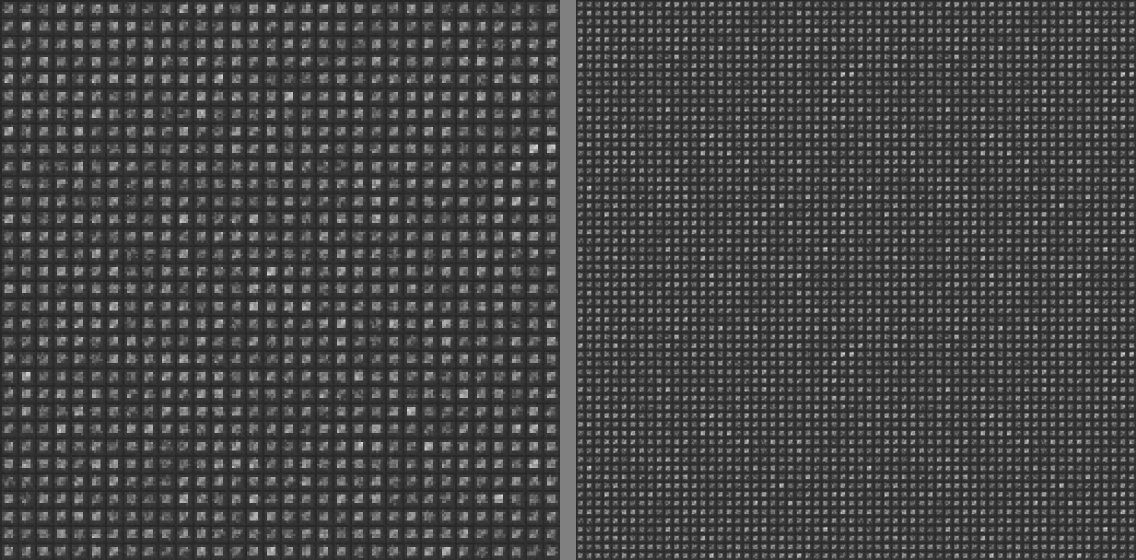
Left: one tile. Right: repeated 2 by 2.
Write a WebGL 2 fragment shader that draws this pattern.

```glsl
#version 300 es
precision highp float;

uniform vec2 u_resolution;
out vec4 fragColor;

// Two random values in 0..1 per lattice point
vec2 hash2(vec2 p) {
  uvec2 v = uvec2(p) * 1664525u + 1013904223u;
  v.x += v.y * 1664525u;
  v.y += v.x * 1664525u;
  v ^= v >> 16u;
  v.x += v.y * 1664525u;
  v.y += v.x * 1664525u;
  v ^= v >> 16u;
  return vec2(v & 0xffffu) / 65535.0;
}

float cornerRamp(vec2 lattice, vec2 offset, float period) {
  float angle = 6.2832 * hash2(mod(lattice, period)).x;
  return dot(vec2(cos(angle), sin(angle)), offset);
}

// Gradient noise that wraps after a whole number of lattice steps
float gradientNoise(vec2 p, float period) {
  vec2 i = floor(p), f = fract(p);
  vec2 w = f * f * (3.0 - 2.0 * f);
  vec2 e = vec2(1.0, 0.0);
  float low = mix(cornerRamp(i, f, period), cornerRamp(i + e, f - e, period), w.x);
  float high = mix(cornerRamp(i + e.yx, f - e.yx, period),
                   cornerRamp(i + e.xx, f - e.xx, period), w.x);
  return mix(low, high, w.y);
}

// Grey level of one square grain; every stud is 8 by 8 grains
float grainShade(vec2 grain) {
  vec2 stud = floor(grain / 8.0);
  vec2 local = grain - 8.0 * stud;
  vec2 c = local - 3.5;
  float ring = max(abs(c.x), abs(c.y));
  vec2 studRandom = hash2(stud + 600.0);
  float speckle = hash2(grain + 1000.0).x - 0.5;
  float mottle = gradientNoise((grain + 0.5) * 0.5, 128.0);

  // Dark grooves along the cell borders
  if (ring > 3.0) {
    float groove = (local.x < 0.5 || local.y > 6.5) ? 0.165 : 0.2;
    return groove + 0.035 * speckle;
  }
  // Flat surround with a faint uneven glow
  if (ring > 2.0) {
    float glow = smoothstep(0.05, 0.45, mottle + 0.25 * speckle);
    float cornerFade = step(4.5, abs(c.x) + abs(c.y));
    return 0.222 + 0.03 * speckle + 0.14 * glow * (1.0 - cornerFade);
  }
  // Bright core, leaning along the rising diagonal
  float diagonal = sign(c.x * c.y);
  float isCorner = step(2.5, abs(c.x) + abs(c.y));
  float core = 0.45 + 0.17 * (studRandom.x - 0.5) + 0.16 * pow(studRandom.y, 8.0);
  core += diagonal * (0.03 + 0.05 * isCorner) + 0.3 * mottle + 0.09 * speckle;
  return clamp(core, 0.22, 0.9);
}

void main() {
  // Four samples per pixel smooth the grain edges
  float shade = 0.0;
  for (int i = 0; i < 4; i++) {
    vec2 jitter = vec2(i % 2, i / 2) * 0.5 - 0.25;
    vec2 uv = (gl_FragCoord.xy + jitter) / u_resolution;
    shade += 0.25 * grainShade(floor(fract(uv) * 256.0));
  }
  fragColor = vec4(vec3(shade), 1.0);
}
```
